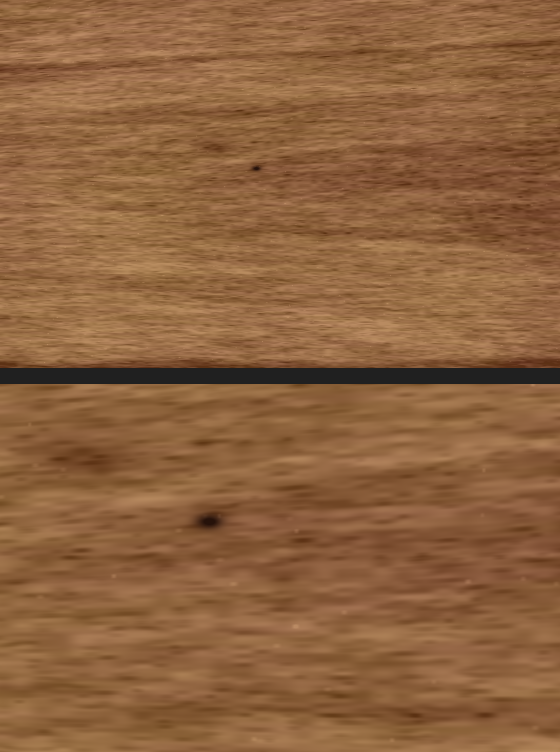
Top, the full canvas; bottom, a detail of the centre.
Write a WebGL 1 fragment shader that draws this texture.

```glsl
precision highp float;
// Planed brown hardwood board: fine horizontal pores, drifting bands, a pointed
// cathedral arch opening to the right, two small knots and curly lower figure.
// Layers of stretched noise add up to one tone that is mapped to wood colour.

uniform vec2 u_resolution;

const vec3 WOOD_MID = vec3(0.568, 0.394, 0.250);
const vec3 TONE_STEP = vec3(0.064, 0.064, 0.052);
const vec3 RED_SHIFT = vec3(0.008, -0.006, 0.018);
const vec3 KNOT_CORE = vec3(0.15, 0.07, 0.04);

float hash(vec2 p) {
  vec3 q = fract(vec3(p.xyx) * 0.1031);
  q += dot(q, q.yzx + 33.33);
  return fract((q.x + q.y) * q.z);
}

// Smooth value noise from -1 to 1
float noise(vec2 p) {
  vec2 i = floor(p);
  vec2 f = fract(p);
  f = f * f * (3.0 - 2.0 * f);
  float low = mix(hash(i), hash(i + vec2(1.0, 0.0)), f.x);
  float high = mix(hash(i + vec2(0.0, 1.0)), hash(i + vec2(1.0, 1.0)), f.x);
  return 2.0 * mix(low, high, f.y) - 1.0;
}

// Soft ridge of given width around zero
float ridge(float d, float width) {
  return exp(-d * d / (width * width));
}

// Soft elliptical spot
float spot(vec2 p, vec2 centre, vec2 radius) {
  vec2 d = (p - centre) / radius;
  return exp(-dot(d, d));
}

// Scattered tapering strokes of varied strength, in rows shifted at random
float strokes(vec2 p, vec2 cells, float density) {
  vec2 g = p * cells;
  g.x += 7.0 * hash(vec2(floor(g.y), 5.0));
  vec2 id = floor(g);
  vec2 f = abs(fract(g) - 0.5);
  float halfLength = mix(0.2, 0.5, hash(id + 31.0));
  float along = 1.0 - smoothstep(0.0, halfLength, f.x);
  float across = 1.0 - smoothstep(0.1, 0.5, f.y);
  float strength = mix(0.35, 1.0, hash(id + 67.0));
  return strength * along * across * step(1.0 - density, hash(id));
}

// Follow the fibres: rising in the upper half, falling slightly below
vec2 grainSpace(vec2 p) {
  float slope = mix(-0.02, 0.055, smoothstep(0.2, 0.7, p.y));
  float wave = 0.006 * noise(p * vec2(2.5, 4.0) + 8.0);
  return vec2(p.x, p.y - slope * p.x + wave);
}

// Nested parabolas with the tip at the left
float archTone(vec2 p, vec2 grain) {
  float dx = p.x - 0.31;
  float dy = p.y - 0.452 - 0.03 * dx;
  float ragged = 0.10 * noise(grain * vec2(5.0, 30.0)) + 0.09 * noise(grain * vec2(9.0, 90.0));
  float q = dy * dy / 0.024 - dx + ragged;
  float inside = 1.0 - smoothstep(-0.10, 0.07, q);
  float rings = 0.35 * noise(vec2(q * 7.0, 3.0));
  return inside * (rings - 0.70) + 0.45 * ridge(q - 0.16, 0.14);
}

// Long dark and pale bands across the board
float bandTone(vec2 g) {
  float v = g.y + 0.006 * noise(g * vec2(5.0, 18.0)) + 0.003 * noise(g * vec2(9.0, 90.0));
  float rightward = smoothstep(0.3, 1.1, g.x);
  float tone = -1.5 * ridge(v - 0.807, 0.011) * (0.8 + 0.3 * noise(vec2(g.x * 3.0, 2.0)));
  tone += 0.65 * ridge(v - 0.832, 0.014) - 0.45 * ridge(v - 0.775, 0.014);
  tone += 0.85 * ridge(v - 0.698, 0.016);
  tone -= mix(0.4, 1.2, rightward) * ridge(v - 0.662, 0.020);
  tone -= 0.55 * (1.0 - rightward) * ridge(v - 0.59, 0.06);
  tone += 0.75 * ridge(v - 0.27, 0.012) + 0.45 * ridge(v - 0.16, 0.10);
  return tone;
}

// Streaks wider than a pore
float streakTone(vec2 g) {
  float tone = 0.50 * noise(g * vec2(1.6, 14.0) + 17.0);
  return tone + 0.50 * noise(g * vec2(3.0, 46.0) + 41.0);
}

// Hair-fine fibres, dense dark pores and rare pale flecks
float fibreTone(vec2 g) {
  float tone = 0.65 * noise(g * vec2(9.0, 110.0) + 73.0);
  tone += 0.80 * noise(g * vec2(22.0, 185.0) + 11.0);
  tone += 0.75 * noise(g * vec2(55.0, 290.0) + 37.0);
  tone -= 1.35 * strokes(g, vec2(15.0, 175.0), 0.38);
  tone -= 1.00 * strokes(g + 4.0, vec2(26.0, 205.0), 0.35);
  return tone + 1.5 * strokes(g + 2.0, vec2(80.0, 210.0), 0.014);
}

// Slanting ripples near the lower edge
float curlTone(vec2 p) {
  vec2 slanted = vec2(p.x + 0.9 * p.y, p.y + 0.12 * p.x);
  return noise(slanted * vec2(13.0, 24.0)) * (1.0 - smoothstep(0.08, 0.24, p.y));
}

void main() {
  vec2 p = gl_FragCoord.xy / u_resolution.y;
  float across = gl_FragCoord.x / u_resolution.x;
  vec2 grain = grainSpace(p);
  float fibre = fibreTone(grain);

  float tone = 0.36 + archTone(p, grain) + bandTone(grain) + streakTone(grain) + fibre;
  tone += 0.7 * curlTone(p) + 0.35 * noise(p * vec2(3.0, 5.0) + 29.0);
  tone -= 0.75 * smoothstep(0.78, 1.0, across) + 0.4 * (1.0 - smoothstep(0.0, 0.12, across));
  tone -= 2.2 * (1.0 - smoothstep(0.008, 0.030, p.y + 0.006 * noise(p * 9.0)));

  // Pale knot with its reddish shadow, and the halo of the dark one
  tone += 1.7 * spot(p, vec2(0.495, 0.598), vec2(0.034, 0.013));
  tone -= 1.6 * spot(p, vec2(0.580, 0.603), vec2(0.055, 0.020));
  tone -= 1.3 * spot(p, vec2(0.690, 0.542), vec2(0.035, 0.008));

  // Pores lean yellow, the ground between them leans red
  float redness = 0.7 * noise(p * vec2(2.5, 6.0) + 53.0) + 0.6 * noise(grain * vec2(12.0, 120.0) + 5.0);
  redness += 0.35 * clamp(fibre + 0.2, -2.0, 1.0);
  vec3 colour = WOOD_MID + TONE_STEP * clamp(tone, -3.2, 2.4) + RED_SHIFT * redness;
  float core = spot(p, vec2(0.697, 0.542), vec2(0.011, 0.006));
  gl_FragColor = vec4(mix(colour, KNOT_CORE, min(1.0, 1.2 * core)), 1.0);
}
```
